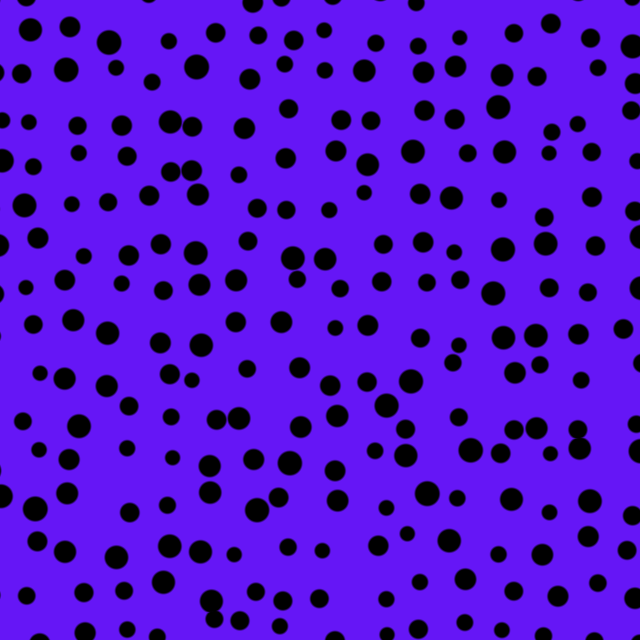
Reproduce this pattern procedurally as a Shadertoy shader.

```glsl
// Black round dots of varied size scattered over a flat violet ground.
// Each cell of a square grid holds one dot, shifted and sized by a hash;
// the nearest dot edge among the 3x3 neighbouring cells gives the shape.

const float CELLS = 15.0;                    // cells across the canvas
const vec2 GRID_SHIFT = vec2(0.28, -0.30);   // grid offset, in cells
const float JITTER = 0.6;                    // range of dot centres, in cells
const vec2 RADIUS_RANGE = vec2(0.175, 0.292);// smallest and largest dot, in cells
const float EDGE_WIDTH = 0.066;              // softness of the rim, in cells
const vec3 VIOLET = vec3(0.396, 0.086, 0.965);
const vec3 BLACK = vec3(0.0);

// Sine hash: cell to a value in 0..1
float hash(vec2 cell, float seed) {
    return fract(sin(dot(cell, vec2(127.1, 311.7)) + seed * 74.7) * 43758.545);
}

// Random dot centre inside its cell
vec2 dotCentre(vec2 cell, float jitter) {
    vec2 offset = vec2(hash(cell, 1.0), hash(cell, 2.0)) - 0.5;
    return cell + 0.5 + jitter * offset;
}

// Signed distance to the nearest dot, in cells
float dotField(vec2 p, float jitter, vec2 radiusRange) {
    vec2 home = floor(p);
    float nearest = 10.0;
    for (int y = -1; y <= 1; y++) {
        for (int x = -1; x <= 1; x++) {
            vec2 cell = home + vec2(x, y);
            float radius = mix(radiusRange.x, radiusRange.y, hash(cell, 3.0));
            float d = length(p - dotCentre(cell, jitter)) - radius;
            nearest = min(nearest, d);
        }
    }
    return nearest;
}

void mainImage(out vec4 fragColor, in vec2 fragCoord) {
    vec2 uv = fragCoord / iResolution.y;
    vec2 p = uv * CELLS - GRID_SHIFT;

    // Keep the rim at least one pixel wide on small canvases
    float edge = 0.5 * max(EDGE_WIDTH, CELLS / iResolution.y);
    float ground = smoothstep(-edge, edge, dotField(p, JITTER, RADIUS_RANGE));

    fragColor = vec4(mix(BLACK, VIOLET, ground), 1.0);
}
```
